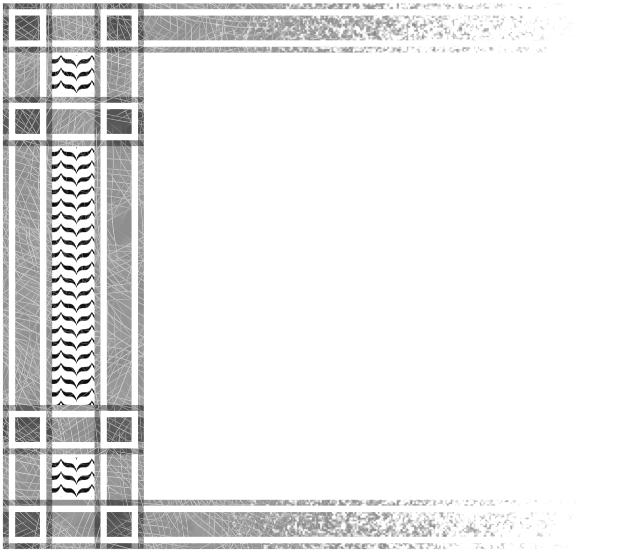
Write a WebGL 1 fragment shader that draws this background.

```glsl
precision highp float;
uniform vec2 u_resolution;

#define GRID vec2(766.0, 661.0)
#define WIDE_HALF 14.8
#define THIN_HALF 3.5
#define THIN_OFFSET 26.0
#define BORDER_RIGHT 172.0
#define FADE_LENGTH 545.0
#define INK 0.42
#define SCRATCH_GAP 9.0
#define ROW_STEP 15.15
#define MOTIF_INK vec3(0.06)

float hash(vec2 p) {
  vec3 q = fract(p.xyx * 0.1031);
  q += dot(q, q.yzx + 33.33);
  return fract((q.x + q.y) * q.z);
}

float noise(vec2 p) {
  vec2 i = floor(p), f = fract(p);
  f = f * f * (3.0 - 2.0 * f);
  return mix(mix(hash(i), hash(i + vec2(1.0, 0.0)), f.x),
             mix(hash(i + vec2(0.0, 1.0)), hash(i + 1.0), f.x), f.y);
}

// Antialiased coverage of a strip around zero
float strip(float d, float halfWidth, float px) {
  return clamp((halfWidth - abs(d)) / px + 0.5, 0.0, 1.0);
}

float inside(float v, float low, float high, float px) {
  return strip(v - 0.5 * (low + high), 0.5 * (high - low), px);
}

// One woven group: x = wide band, y = thin side lines, z = gaps between them
vec3 weave(float d, float px) {
  float wide = strip(d, WIDE_HALF, px);
  float thin = strip(abs(d) - THIN_OFFSET, THIN_HALF, px);
  float whole = strip(d, THIN_OFFSET + THIN_HALF, px);
  return vec3(wide, thin, max(whole - wide - thin, 0.0));
}

// Fine curved hairlines in patches, at several angles
float scratches(vec2 p, float px) {
  float sum = 0.0;
  for (int i = 0; i < 6; i++) {
    float k = float(i);
    float a = 0.35 + k * 0.53;
    vec2 q = mat2(cos(a), -sin(a), sin(a), cos(a)) * p + k * 137.0;
    q.y += 16.0 * noise(q / 55.0) + 0.0035 * q.x * q.x * 0.1;
    float lane = floor(q.y / SCRATCH_GAP);
    float d = (fract(q.y / SCRATCH_GAP) - 0.5) * SCRATCH_GAP;
    d += (hash(vec2(lane, k)) - 0.5) * 5.0;
    float patchMask = smoothstep(0.38, 0.62, noise(vec2(q.x / 48.0, lane * 0.35) + k * 19.0));
    float line = strip(d, 0.45, max(px, 0.8)) * patchMask;
    sum = max(sum, line * (0.55 + 0.45 * hash(vec2(lane, k + 8.0))));
  }
  return sum;
}

// Stacked wavy brackets with upward and downward points
float brackets(vec2 p, float firstRow, float px) {
  float t = abs(fract((p.x - 73.0) / 37.0 + 0.5) - 0.5) * 2.0;
  float s = 2.0 * t - 1.0;
  float curve = 7.0 * s * s * s;
  float y = p.y - firstRow - curve;
  float d = (fract(y / ROW_STEP + 0.5) - 0.5) * ROW_STEP;
  return strip(d, mix(2.6, 1.0, s * s), px * (1.0 + abs(s)));
}

void main() {
  // Design grid with y running down from the top edge
  vec2 p = gl_FragCoord.xy / u_resolution * GRID;
  p.y = GRID.y - p.y;
  float px = GRID.y / u_resolution.y;

  // Woven bands
  vec3 columns = weave(p.x - 33.0, px) + weave(p.x - 142.7, px);
  vec3 outerRows = weave(p.y - 33.5, px) + weave(p.y - 628.0, px);
  vec3 innerRows = weave(p.y - 145.5, px) + weave(p.y - 514.5, px);
  vec3 rows = outerRows + innerRows;
  float border = inside(p.x, 3.5, BORDER_RIGHT, px);
  columns *= inside(p.y, 4.0, 657.0, px);

  // Crossing gaps interrupt the wide bands
  float columnInk = columns.x * (1.0 - rows.z) + columns.y;
  float rowInk = rows.x * (1.0 - columns.z) + rows.y;
  float outerInk = outerRows.x + outerRows.y;

  // Grainy dissolve towards the right
  float fade = clamp((p.x - BORDER_RIGHT) / FADE_LENGTH, 0.0, 1.0);
  float grain = 0.6 * noise(p / 2.3) + 0.4 * noise(p.yx / vec2(5.0, 4.0) + 31.0);
  float worn = smoothstep(fade - 0.28, fade + 0.28, grain);
  worn = mix(1.0, worn, smoothstep(0.0, 0.3, fade)) * (1.0 - smoothstep(0.82, 1.0, fade));
  float tail = outerInk * worn * step(BORDER_RIGHT, p.x);

  // Overlapping translucent ink, then scratched
  float tone = INK * (0.92 + 0.16 * noise(p / 14.0));
  float horizontal = rowInk * border + tail;
  float shade = (1.0 - tone * columnInk) * (1.0 - tone * horizontal);
  float hair = scratches(p, px);
  float scratchAmount = hair * mix(0.65, 0.3, smoothstep(0.1, 0.5, fade));
  vec3 color = vec3(mix(shade, 1.0, scratchAmount));

  // Bracket motif in the three open panels
  float panels = inside(p.y, 66.0, 111.5, px) * brackets(p, 73.5, px)
               + inside(p.y, 176.5, 485.0, px) * brackets(p, 184.5, px)
               + inside(p.y, 548.0, 595.0, px) * brackets(p, 557.0, px);
  panels *= inside(p.x, 62.0, 113.0, px) * (1.0 - 0.35 * hair);
  color = mix(color, MOTIF_INK, panels);

  gl_FragColor = vec4(color, 1.0);
}
```
